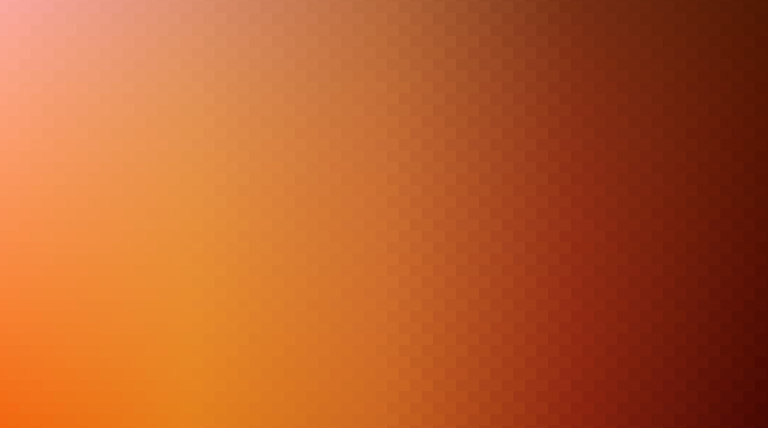
This background is drawn by a WebGL 1 fragment shader. Its source:

```glsl
precision highp float;
// A warm pink, orange and maroon gradient broken into soft half-offset bricks.

uniform vec2 u_resolution;

// Brick layout, in units of canvas height
const vec2 BRICK_SIZE = vec2(0.0537, 0.02675);
const vec2 BRICK_ORIGIN = vec2(0.0183, 0.0063);
const float ROW_SHIFT = 0.5;
const int SAMPLES = 3;

// Colour stops, from left to right, for the three heights
const vec3 TOP_PINK = vec3(0.98, 0.66, 0.63);
const vec3 TOP_ROSE = vec3(0.865, 0.56, 0.43);
const vec3 TOP_CLAY = vec3(0.72, 0.41, 0.23);
const vec3 TOP_RUST = vec3(0.47, 0.18, 0.075);
const vec3 TOP_UMBER = vec3(0.32, 0.095, 0.01);

const vec3 MID_PEACH = vec3(0.98, 0.57, 0.32);
const vec3 MID_AMBER = vec3(0.905, 0.56, 0.24);
const vec3 MID_COPPER = vec3(0.80, 0.43, 0.19);
const vec3 MID_BRICK = vec3(0.57, 0.18, 0.08);
const vec3 MID_MAROON = vec3(0.34, 0.07, 0.01);

const vec3 LOW_FLAME = vec3(0.95, 0.40, 0.06);
const vec3 LOW_ORANGE = vec3(0.90, 0.50, 0.11);
const vec3 LOW_OCHRE = vec3(0.80, 0.40, 0.13);
const vec3 LOW_RED = vec3(0.55, 0.14, 0.06);
const vec3 LOW_WINE = vec3(0.28, 0.03, 0.01);

// Five evenly spaced stops across the width
vec3 ramp(float x, vec3 a, vec3 b, vec3 c, vec3 d, vec3 e) {
    float t = x * 4.0;
    vec3 color = mix(a, b, clamp(t, 0.0, 1.0));
    color = mix(color, c, clamp(t - 1.0, 0.0, 1.0));
    color = mix(color, d, clamp(t - 2.0, 0.0, 1.0));
    return mix(color, e, clamp(t - 3.0, 0.0, 1.0));
}

// Quadratic blend of the three horizontal ramps
vec3 gradient(vec2 uv) {
    vec3 top = ramp(uv.x, TOP_PINK, TOP_ROSE, TOP_CLAY, TOP_RUST, TOP_UMBER);
    vec3 middle = ramp(uv.x, MID_PEACH, MID_AMBER, MID_COPPER, MID_BRICK, MID_MAROON);
    vec3 low = ramp(uv.x, LOW_FLAME, LOW_ORANGE, LOW_OCHRE, LOW_RED, LOW_WINE);
    float v = uv.y;
    return low * (2.0 * (v - 0.5) * (v - 1.0))
         + middle * (4.0 * v * (1.0 - v))
         + top * (2.0 * v * (v - 0.5));
}

// Centre of the brick that holds a point
vec2 brickCenter(vec2 p) {
    vec2 cell = (p - BRICK_ORIGIN) / BRICK_SIZE;
    float row = floor(cell.y);
    float shift = ROW_SHIFT * mod(row, 2.0);
    float column = floor(cell.x - shift) + shift;
    return (vec2(column, row) + 0.5) * BRICK_SIZE + BRICK_ORIGIN;
}

void main() {
    float aspect = u_resolution.x / u_resolution.y;
    vec3 color = vec3(0.0);

    // Average samples within the pixel to smooth the brick edges
    for (int j = 0; j < SAMPLES; j++) {
        for (int i = 0; i < SAMPLES; i++) {
            vec2 jitter = (vec2(float(i), float(j)) + 0.5) / float(SAMPLES) - 0.5;
            vec2 p = (gl_FragCoord.xy + jitter) / u_resolution.y;
            vec2 uv = brickCenter(p) / vec2(aspect, 1.0);
            color += gradient(clamp(uv, 0.0, 1.0));
        }
    }
    gl_FragColor = vec4(color / float(SAMPLES * SAMPLES), 1.0);
}
```
